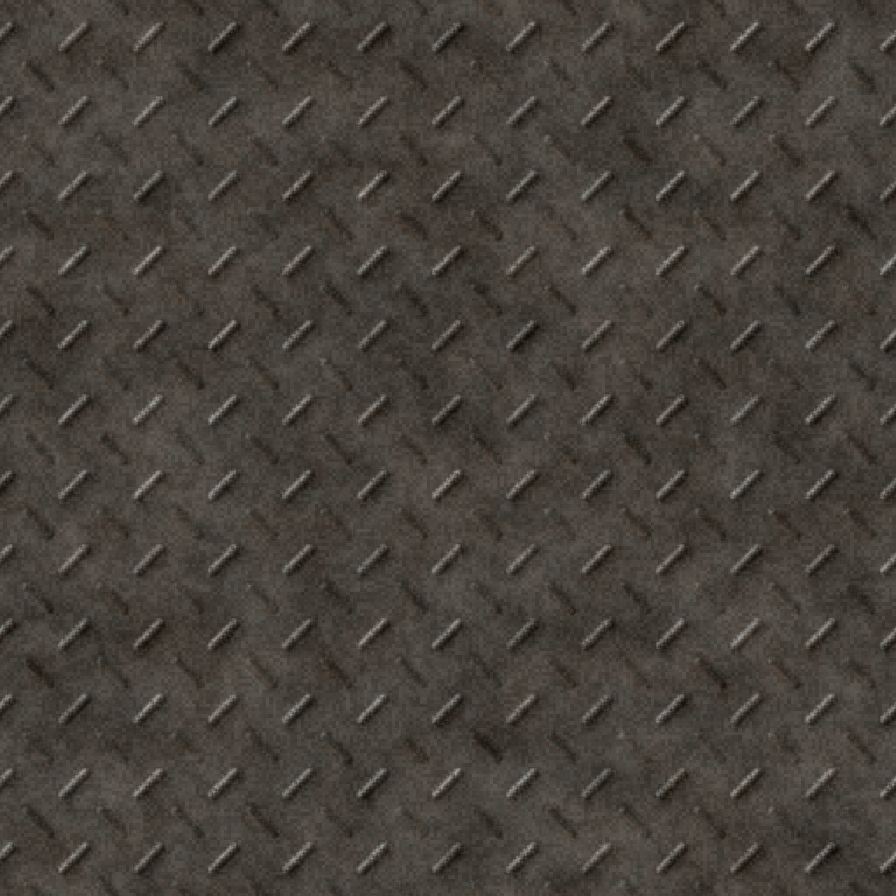
Write a Shadertoy shader that draws this texture.

```glsl
// Worn steel tread plate: a 12 by 12 grid of raised bars in alternating diagonals, with grime and rust.

const float REPEATS = 12.0;           // bars across and down
const float BAR_HALF_LENGTH = 0.21;   // in cells, without the round ends
const float BAR_RADIUS = 0.064;       // in cells
const float LIGHT_STEP = 0.05;        // reach of the relief shading, in cells
const float GRAIN_CELLS = 256.0;      // grain specks across the canvas
const float GRAIN_AMOUNT = 0.070;
const float TINT_GRAIN = 0.014;
const float GRIME_AMOUNT = 0.17;
const float HIGHLIGHT = 0.26;
const float SHADOW = 0.085;

const vec2 TO_LIGHT = vec2(-0.79, 0.613);
const vec2 RISING = vec2(0.7071, 0.7071);
const vec2 FALLING = vec2(0.7071, -0.7071);
const vec2 RISING_CENTER = vec2(-0.015, 0.51);
const vec2 FALLING_CENTER = vec2(0.49, 0.0);

const vec3 STEEL = vec3(0.273, 0.258, 0.231);
const vec3 BROWN_TINT = vec3(0.014, 0.003, 0.002);
const vec3 RUST = vec3(0.30, 0.225, 0.17);
const vec3 GLINT_TINT = vec3(0.97, 1.0, 1.02);

float hash(vec2 p) {
    vec3 q = fract(vec3(p.xyx) * 0.1031);
    q += dot(q, q.yzx + 33.33);
    return fract((q.x + q.y) * q.z);
}

// Value noise that wraps after "period" lattice cells
float noise(vec2 p, float period) {
    vec2 i = floor(p);
    vec2 f = fract(p);
    f = f * f * (3.0 - 2.0 * f);
    vec2 a = mod(i, period);
    vec2 b = mod(i + 1.0, period);
    return mix(mix(hash(a), hash(vec2(b.x, a.y)), f.x),
               mix(hash(vec2(a.x, b.y)), hash(b), f.x), f.y);
}

float fbm(vec2 uv, float frequency) {
    float sum = 0.0;
    float total = 0.0;
    float weight = 1.0;
    for (int octave = 0; octave < 4; octave++) {
        sum += weight * noise(uv * frequency + float(octave) * 7.3, frequency);
        total += weight;
        frequency *= 2.0;
        weight *= 0.65;
    }
    return sum / total;
}

// Distance to a segment through the origin
float barDistance(vec2 q, vec2 axis) {
    float along = clamp(dot(q, axis), -BAR_HALF_LENGTH, BAR_HALF_LENGTH);
    return length(q - axis * along);
}

float barHeight(vec2 q, vec2 axis) {
    return 1.0 - smoothstep(BAR_RADIUS * 0.2, BAR_RADIUS * 1.25, barDistance(q, axis));
}

// Positive on faces toward the light, negative on faces away from it
float relief(vec2 q, vec2 axis) {
    return barHeight(q, axis) - barHeight(q + TO_LIGHT * LIGHT_STEP, axis);
}

// Lit and shaded sides, with the wear of each bar
float barLight(float slope, float wear) {
    return max(slope, 0.0) * HIGHLIGHT * wear + min(slope, 0.0) * SHADOW;
}

void mainImage(out vec4 fragColor, in vec2 fragCoord) {
    vec2 uv = fragCoord / iResolution.xy;

    // Softly stepped coordinates give the bars a grainy, chipped outline
    vec2 speck = floor(uv * GRAIN_CELLS);
    vec2 stepped = speck + smoothstep(0.15, 0.85, fract(uv * GRAIN_CELLS));
    vec2 cell = stepped / GRAIN_CELLS * REPEATS;

    // Local coordinates and identity of the nearest bar of each diagonal
    vec2 risingId = floor(cell - RISING_CENTER + 0.5);
    vec2 fallingId = floor(cell - FALLING_CENTER + 0.5);
    vec2 rising = cell - RISING_CENTER - risingId;
    vec2 falling = cell - FALLING_CENTER - fallingId;
    float risingWear = mix(0.75, 1.1, hash(risingId + 31.0));
    float fallingWear = mix(0.35, 0.65, hash(fallingId + 57.0));

    // Mottled plate
    float grime = fbm(uv, 17.0) - 0.5;
    float stain = fbm(uv + 0.37, 19.0);
    vec3 color = STEEL + grime * GRIME_AMOUNT;
    color += BROWN_TINT * smoothstep(0.45, 0.65, stain);

    // Soft dirt gathered beside the bars
    float risingDirt = 1.0 - smoothstep(0.0, 0.18, barDistance(rising + TO_LIGHT * 0.08, RISING));
    float fallingDirt = 1.0 - smoothstep(0.0, 0.13, barDistance(falling - RISING * 0.03, FALLING));
    color -= 0.06 * risingDirt + mix(0.035, 0.085, hash(fallingId + 83.0)) * fallingDirt;

    // Rust along the lower edges of the falling bars
    float edge = 1.0 - smoothstep(0.0, 0.05, barDistance(falling + RISING * 0.07 - FALLING * 0.06, FALLING));
    float rustPatch = smoothstep(0.35, 0.7, noise(uv * 60.0, 60.0));
    color = mix(color, RUST, 0.45 * edge * rustPatch);

    // Relief, broken up by scratches on the worn crests
    float scratch = mix(0.7, 1.3, hash(speck + 71.0));
    float light = barLight(relief(rising, RISING), risingWear * scratch);
    light += barLight(relief(falling, FALLING), fallingWear * scratch);
    color += light * GLINT_TINT + 0.025 * barHeight(rising, RISING);

    // Fine grain, slightly uneven in hue
    float grain = hash(speck + 11.0) - 0.5;
    grain += 0.6 * (noise(uv * 90.0 + 5.0, 90.0) - 0.5);
    color += grain * GRAIN_AMOUNT;
    color += vec3(1.0, 0.0, -1.0) * (hash(speck + 139.0) - 0.5) * TINT_GRAIN;

    fragColor = vec4(clamp(color, 0.0, 1.0), 1.0);
}
```
